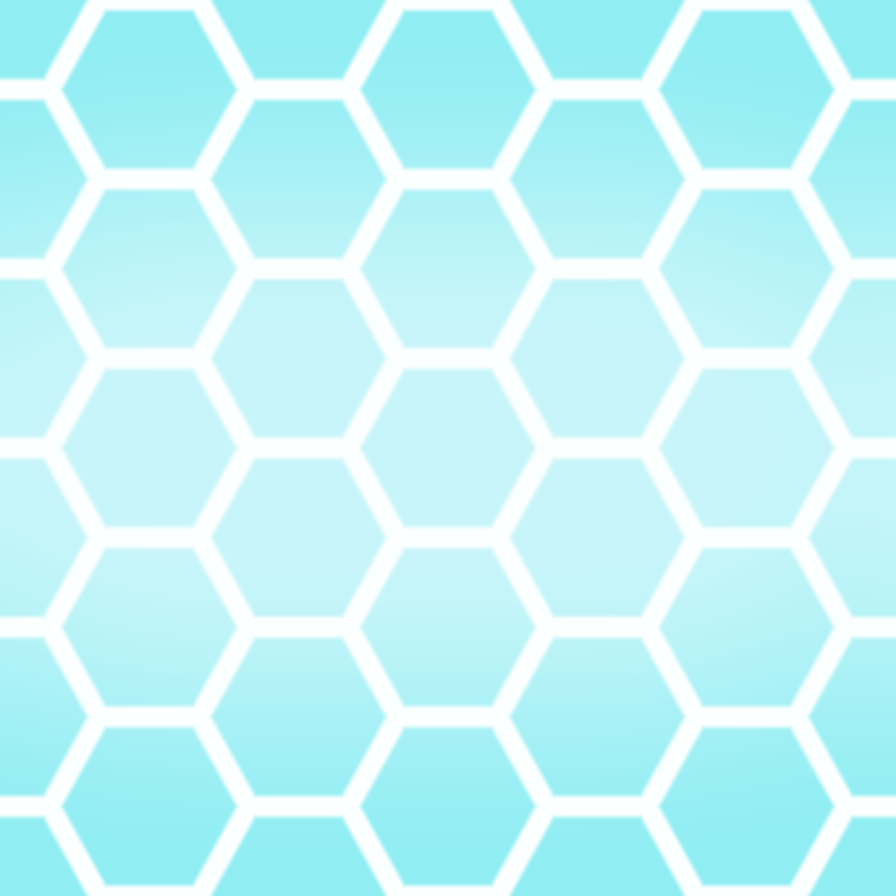
Reproduce this pattern procedurally as a Shadertoy shader.

```glsl
#define REPEATS vec2(3.0, 5.0)
#define LINE_HALF_WIDTH 0.0117
#define LINE_SOFTNESS 0.0042
#define LINE_COLOR vec3(0.99, 1.0, 1.0)
#define GLOW_COLOR vec3(0.785, 0.962, 0.978)
#define RIM_COLOR vec3(0.565, 0.932, 0.952)
#define GLOW_INNER 0.10
#define GLOW_OUTER 0.48
#define GLOW_CENTER vec2(0.45, 0.5)
#define SIDE_FADE 0.16

const float TAU = 6.2831853;

// Distance to the border of a flat-topped hexagon, positive inside
float hexInside(vec2 p, vec2 period) {
    float radius = period.x / 3.0;
    vec2 normal = normalize(vec2(period.y, radius));
    p = abs(p);
    return min(0.5 * period.y - p.y, radius * normal.x - dot(p, normal));
}

// Two interleaved rectangular lattices form the honeycomb
float honeycomb(vec2 uv) {
    vec2 period = 1.0 / REPEATS;
    vec2 cell = uv * REPEATS;
    vec2 centered = (fract(cell) - 0.5) * period;
    vec2 shifted = (fract(cell + 0.5) - 0.5) * period;
    return max(hexInside(centered, period), hexInside(shifted, period));
}

// Wide horizontal glow that wraps on both axes
vec3 background(vec2 uv) {
    float side = 0.5 - 0.5 * cos(TAU * (uv.x - GLOW_CENTER.x));
    float height = abs(fract(uv.y - GLOW_CENTER.y + 0.5) - 0.5);
    float reach = length(vec2(SIDE_FADE * side * side, height));
    float glow = 1.0 - smoothstep(GLOW_INNER, GLOW_OUTER, reach);
    return mix(RIM_COLOR, GLOW_COLOR, glow);
}

void mainImage(out vec4 fragColor, in vec2 fragCoord) {
    vec2 uv = fragCoord / iResolution.xy;

    // Soft white walls over the glow
    float soft = max(LINE_SOFTNESS, 0.75 / iResolution.y);
    float fill = smoothstep(LINE_HALF_WIDTH - soft, LINE_HALF_WIDTH + soft, honeycomb(uv));

    fragColor = vec4(mix(LINE_COLOR, background(uv), fill), 1.0);
}
```
